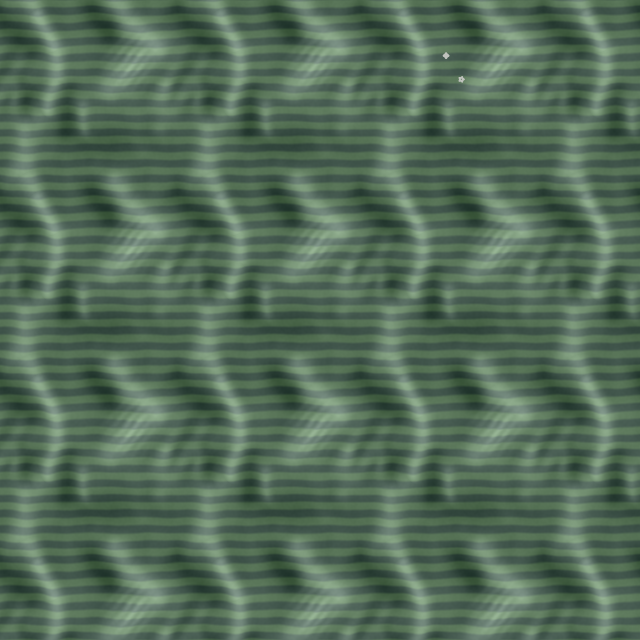
Write a WebGL 1 fragment shader that draws this texture.

```glsl
precision highp float;

uniform vec2 u_resolution;

// Offset from a centre, wrapped to the nearest tile
vec2 wrapOffset(vec2 p, vec2 centre) {
  return fract(p - centre + 0.5) - 0.5;
}

// Soft crease along the segment a-b, repeating every tile
float crease(vec2 p, vec2 a, vec2 b, float width) {
  vec2 halfSpan = 0.5 * (b - a);
  vec2 d = wrapOffset(p, 0.5 * (a + b));
  float h = clamp(dot(d, halfSpan) / dot(halfSpan, halfSpan), -1.0, 1.0);
  d -= halfSpan * h;
  return exp(-dot(d, d) / (width * width));
}

// Soft elliptical patch
float patchAt(vec2 p, vec2 centre, vec2 size) {
  vec2 d = wrapOffset(p, centre) / size;
  return exp(-dot(d, d));
}

vec2 gradient(vec2 cell, vec2 period) {
  cell = mod(cell + 0.5, period) - 0.5;
  float angle = 6.2832 * fract(sin(dot(cell, vec2(12.71, 31.17))) * 437.585);
  return vec2(cos(angle), sin(angle));
}

// Gradient noise that tiles with the given period
float gradientNoise(vec2 p, vec2 period) {
  vec2 i = floor(p), f = fract(p);
  vec2 u = f * f * f * (f * (f * 6.0 - 15.0) + 10.0);
  vec2 e = vec2(1.0, 0.0);
  float low = mix(dot(gradient(i, period), f),
                  dot(gradient(i + e.xy, period), f - e.xy), u.x);
  float high = mix(dot(gradient(i + e.yx, period), f - e.yx),
                   dot(gradient(i + e.xx, period), f - e.xx), u.x);
  return mix(low, high, u.y);
}

// Light and shadow of the draped cloth, y pointing down
float drapeShade(vec2 p) {
  p.x += 0.015 * gradientNoise(p * 8.0, vec2(8.0));

  // Sharp bent ridge
  float ridge = 0.75 * crease(p, vec2(0.15, -0.03), vec2(0.20, 0.08), 0.06);
  ridge = max(ridge, 1.10 * crease(p, vec2(0.20, 0.08), vec2(0.30, 0.26), 0.05));
  ridge = max(ridge, 0.90 * crease(p, vec2(0.31, 0.28), vec2(0.30, 0.42), 0.055));
  ridge = max(ridge, 0.85 * crease(p, vec2(0.30, 0.42), vec2(0.26, 0.60), 0.045));
  ridge = max(ridge, 0.45 * crease(p, vec2(0.25, 0.60), vec2(0.14, 0.75), 0.06));
  ridge = max(ridge, 0.70 * crease(p, vec2(0.13, 0.70), vec2(0.13, 0.93), 0.07));

  // Broad chevron fold
  float fold = 0.75 * crease(p, vec2(0.63, 0.00), vec2(0.72, 0.13), 0.065);
  fold = max(fold, 0.85 * crease(p, vec2(0.72, 0.13), vec2(0.84, 0.25), 0.075));
  fold = max(fold, 0.70 * crease(p, vec2(0.82, 0.27), vec2(0.60, 0.48), 0.075));

  // Faint upright pleats
  float pleats = 0.45 * crease(p, vec2(0.45, 0.58), vec2(0.46, 0.72), 0.035)
               + 0.35 * crease(p, vec2(0.90, 0.48), vec2(0.88, 0.70), 0.045)
               + 0.30 * crease(p, vec2(0.08, 0.47), vec2(0.07, 0.56), 0.03);

  // Hollows beside the folds
  float hollows = 0.45 * crease(p, vec2(0.49, 0.04), vec2(0.60, 0.19), 0.07)
                + 0.45 * crease(p, vec2(0.97, 0.07), vec2(1.16, 0.26), 0.07)
                + 0.40 * crease(p, vec2(0.38, 0.49), vec2(0.36, 0.72), 0.045)
                + 0.45 * patchAt(p, vec2(0.15, 0.52), vec2(0.05, 0.09))
                + 0.25 * patchAt(p, vec2(0.60, 0.78), vec2(0.28, 0.12));

  // Diagonal ripples
  vec2 d = wrapOffset(p, vec2(0.72, 0.34));
  float ripples = 0.15 * sin(137.0 * dot(d, vec2(0.76, 0.65)))
                * patchAt(p, vec2(0.72, 0.34), vec2(0.10, 0.12));
  d = wrapOffset(p, vec2(0.0, 0.46));
  ripples += 0.20 * sin(55.0 * dot(d, vec2(0.88, 0.47)))
           * patchAt(p, vec2(0.0, 0.46), vec2(0.17, 0.16));

  float mottling = 0.25 * gradientNoise(p * vec2(6.0, 4.0), vec2(6.0, 4.0))
                 + 0.10 * gradientNoise(p * vec2(14.0, 9.0), vec2(14.0, 9.0));
  float glow = 0.22 * patchAt(p, vec2(0.78, 0.36), vec2(0.22, 0.20));
  return 0.08 + ridge + fold + pleats + glow + ripples + mottling - hollows;
}

// Small ragged fleck
float fleck(vec2 d, float lobes, float hollow) {
  float r = length(d);
  float edge = 0.0046 + 0.0007 * cos(lobes * atan(d.y, d.x + 0.00001));
  float pit = hollow * (1.0 - smoothstep(0.0007, 0.0017, r));
  return (1.0 - smoothstep(edge - 0.001, edge + 0.001, r)) * (1.0 - pit);
}

void main() {
  vec2 uv = gl_FragCoord.xy / u_resolution;
  vec2 tile = 3.5 * vec2(uv.x, 1.0 - uv.y);
  float shade = drapeShade(tile);

  // Twelve stripe pairs per tile, bent by the folds
  float sag = 0.016 * shade + 0.008 * gradientNoise(tile * 7.0, vec2(7.0));
  float wave = sin(75.398 * (tile.y - sag + 0.003));
  vec3 slate = vec3(0.235, 0.315, 0.277);
  vec3 green = vec3(0.325, 0.435, 0.322);
  vec3 color = mix(slate, green, smoothstep(-0.65, 0.65, wave));

  // Fold lighting and fine weave
  color += shade * vec3(0.23, 0.235, 0.225);
  color += 0.01 * gradientNoise(tile * 60.0, vec2(60.0));

  // Two stray pale flecks
  float flecks = max(fleck(uv - vec2(0.697, 0.913), 4.0, 0.0),
                     fleck(uv - vec2(0.721, 0.876), 5.0, 0.7));
  color = mix(color, vec3(0.75, 0.76, 0.74), flecks);
  gl_FragColor = vec4(color, 1.0);
}
```
